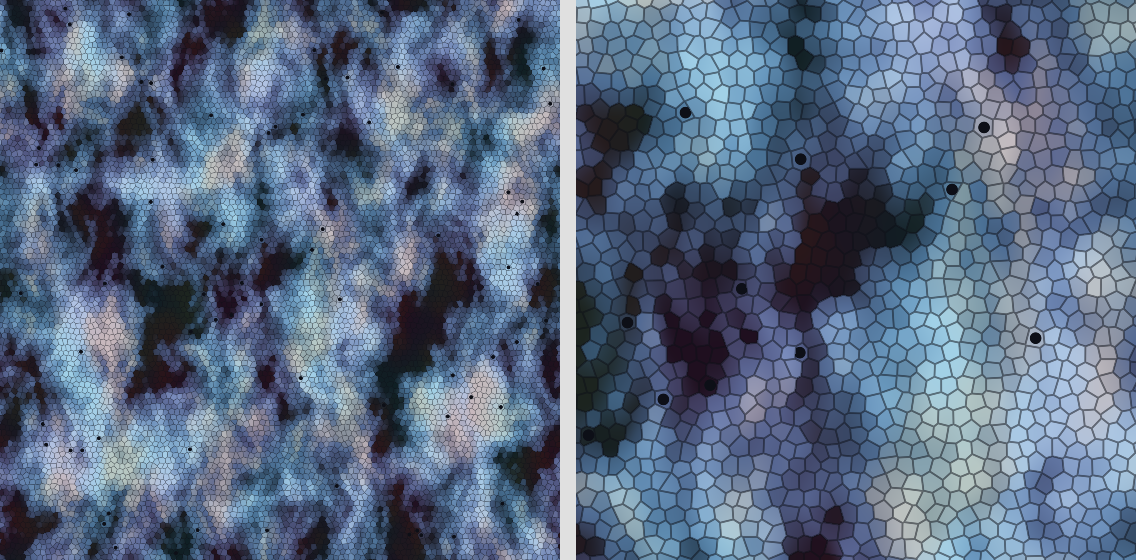
Left, the full canvas; right, a detail of the centre.
A WebGL 1 fragment shader for this texture:

```glsl
precision highp float;
// Blue, slate and sand blotches, drawn out vertically, under a fine mosaic.
// Warped, wrapping gradient noise picks a tone for each Voronoi cell; thin
// dark joints and a few black specks lie on top. Everything tiles.
uniform vec2 u_resolution;

const float CELLS = 104.0;              // mosaic cells per side, even
const float CELL_JITTER = 0.55;
const float CELL_FLATNESS = 0.75;       // 1.0 gives one flat colour per cell
const float CELL_CONTRAST = 0.5;        // tone spread between neighbours
const float JOINT_WIDTH = 0.06;         // half width, in cells
const float JOINT_STRENGTH = 0.5;
const float SPECK_SHARE = 0.006;
const float SPECK_RADIUS = 0.36;
const vec2 BLOTCH_REPEATS = vec2(7.0, 4.0);
const float BLOTCH_GAIN = 0.75;
const float BLOTCH_SPREAD = 0.30;       // brings the noise to unit deviation
const vec2 WARP_REPEATS = vec2(9.0, 8.0);
const float WARP_AMOUNT = 0.035;
const vec2 HUE_REPEATS = vec2(11.0, 7.0);

const vec3 INK = vec3(0.09, 0.09, 0.13);
const vec3 UMBER = vec3(0.14, 0.11, 0.11);
const vec3 NAVY = vec3(0.23, 0.28, 0.40);
const vec3 DENIM = vec3(0.32, 0.42, 0.58);
const vec3 AZURE = vec3(0.44, 0.57, 0.74);
const vec3 STONE = vec3(0.51, 0.54, 0.59);
const vec3 ICE = vec3(0.66, 0.79, 0.90);
const vec3 SAND = vec3(0.75, 0.75, 0.75);
const vec3 TEAL_SHIFT = vec3(-0.03, 0.03, 0.01);
const vec3 JOINT = vec3(0.05, 0.06, 0.09);

vec2 hash2(vec2 p, float seed) {
  vec3 q = fract(vec3(p.xyx + seed * 17.31) * vec3(0.1031, 0.1030, 0.0973));
  q += dot(q, q.yzx + 33.33);
  return fract((q.xx + q.yz) * q.zy);
}

float cornerSlope(vec2 node, vec2 offset, vec2 period, float seed) {
  float angle = 6.28318 * hash2(mod(node, period), seed).x;
  return dot(vec2(cos(angle), sin(angle)), offset);
}

// Gradient noise that wraps over uv in 0..1.
float gradientNoise(vec2 uv, vec2 period, float seed) {
  vec2 p = uv * period + seed * vec2(0.37, 0.61);
  vec2 i = floor(p), f = p - i;
  vec2 w = f * f * f * (f * (f * 6.0 - 15.0) + 10.0);
  vec2 e = vec2(1.0, 0.0);
  float low = mix(cornerSlope(i, f, period, seed),
                  cornerSlope(i + e.xy, f - e.xy, period, seed), w.x);
  float high = mix(cornerSlope(i + e.yx, f - e.yx, period, seed),
                   cornerSlope(i + e.xx, f - e.xx, period, seed), w.x);
  return mix(low, high, w.y);
}

float blotches(vec2 uv) {
  float sum = 0.0, gain = 1.0;
  vec2 period = BLOTCH_REPEATS;
  for (int i = 0; i < 4; i++) {
    sum += gain * gradientNoise(uv, period, float(i) + 1.0);
    gain *= BLOTCH_GAIN;
    period *= 2.0;
  }
  return sum / BLOTCH_SPREAD;
}

// Cell centre relative to its grid square; alternate rows shift like bricks.
vec2 cellCentre(vec2 id) {
  id = mod(id, CELLS);
  vec2 jitter = (hash2(id, 9.0) - 0.5) * CELL_JITTER;
  return 0.5 + jitter + vec2(0.5 * mod(id.y, 2.0) - 0.25, 0.0);
}

// Dark to light ramp; warmth turns blues into stone and sand.
vec3 ramp(float tone, float warmth) {
  vec3 c = mix(mix(INK, UMBER, warmth), NAVY, smoothstep(-1.6, -0.8, tone));
  c = mix(c, DENIM, clamp((tone + 0.85) / 0.7, 0.0, 1.0));
  c = mix(c, mix(AZURE, STONE, warmth), clamp((tone + 0.15) / 0.75, 0.0, 1.0));
  return mix(c, mix(ICE, SAND, warmth), clamp((tone - 0.6) / 1.2, 0.0, 1.0));
}

void main() {
  vec2 uv = gl_FragCoord.xy / u_resolution;
  vec2 p = uv * CELLS, base = floor(p), f = p - base;
  float pixel = CELLS / min(u_resolution.x, u_resolution.y);

  // Nearest cell, then distance to its closest border
  vec2 nearest = vec2(8.0), nearestId = base;
  for (int y = -1; y <= 1; y++) for (int x = -1; x <= 1; x++) {
    vec2 o = vec2(float(x), float(y));
    vec2 d = o + cellCentre(base + o) - f;
    if (dot(d, d) < dot(nearest, nearest)) { nearest = d; nearestId = base + o; }
  }
  float border = 8.0;
  for (int y = -2; y <= 2; y++) for (int x = -2; x <= 2; x++) {
    vec2 o = vec2(float(x), float(y));
    vec2 d = o + cellCentre(base + o) - f, across = d - nearest;
    if (dot(across, across) > 0.0001)
      border = min(border, dot(0.5 * (d + nearest), normalize(across)));
  }

  // Blotch colour, sampled mostly at the cell centre
  vec2 cellRandom = hash2(mod(nearestId, CELLS), 5.0);
  vec2 at = uv + nearest / CELLS * CELL_FLATNESS;
  vec2 warp = vec2(gradientNoise(at, WARP_REPEATS, 6.0),
                   gradientNoise(at, WARP_REPEATS, 7.0));
  float tone = blotches(at + WARP_AMOUNT * warp) + CELL_CONTRAST * (cellRandom.x - 0.5);
  float warmNoise = gradientNoise(at + WARP_AMOUNT * warp, HUE_REPEATS, 8.0)
                  + 0.5 * gradientNoise(at, HUE_REPEATS * 3.0, 11.0);
  float tealNoise = gradientNoise(at, HUE_REPEATS, 12.0);
  vec3 color = ramp(tone, smoothstep(-0.25, 0.35, warmNoise));
  color += TEAL_SHIFT * clamp(tealNoise * 3.0, -1.0, 1.0);

  // Joints and specks
  float joint = 1.0 - smoothstep(JOINT_WIDTH - 0.5 * pixel, JOINT_WIDTH + 0.5 * pixel, border);
  color = mix(color, JOINT, joint * JOINT_STRENGTH);
  float speck = 1.0 - smoothstep(SPECK_RADIUS - 0.5 * pixel, SPECK_RADIUS + 0.5 * pixel, length(nearest));
  color = mix(color, JOINT, speck * step(cellRandom.y, SPECK_SHARE));
  gl_FragColor = vec4(color, 1.0);
}
```
